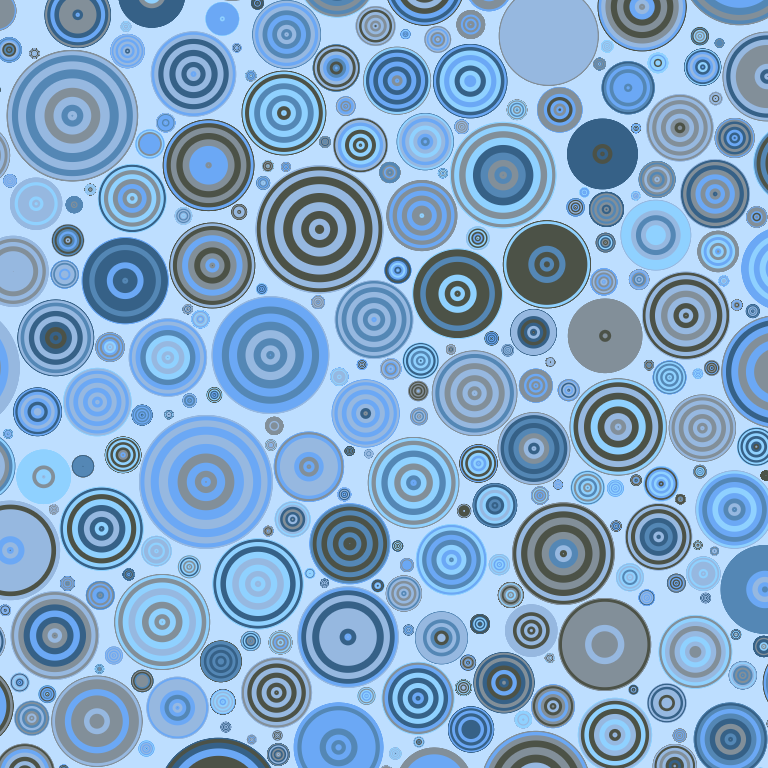
Reproduce this pattern procedurally as a Shadertoy shader.

```glsl
// Packed discs of many sizes, each built of concentric rings in blue, grey and olive.
#define CELL 0.18         // side of the packing grid, in canvas heights
#define TILT 0.43         // rotation of the packing grid, in radians
#define TRIES 14          // positions tested for each fitted disc
#define WIDE_TRIES 8      // of these, tests spread over the whole cell
#define GAP 0.008         // space between discs, in cells
#define MIN_RADIUS 0.035  // smaller discs are left out, in cells
#define RINGS 11.0        // rings per disc
#define PI 3.14159265

const vec3 BACKGROUND = vec3(0.74, 0.87, 1.00);
const vec3 SKY        = vec3(0.56, 0.82, 1.00);
const vec3 LAVENDER   = vec3(0.59, 0.72, 0.88);
const vec3 BLUE       = vec3(0.42, 0.66, 0.96);
const vec3 GREY       = vec3(0.51, 0.56, 0.60);
const vec3 STEEL      = vec3(0.33, 0.53, 0.71);
const vec3 NAVY       = vec3(0.21, 0.38, 0.53);
const vec3 OLIVE      = vec3(0.30, 0.32, 0.28);

const int SQUARE = 0, DIAMOND = 1, TRIANGLE = 2;

vec2 hash2(vec2 p) {
    vec3 h = fract((p * 8.0 + 57.0).xyx * vec3(0.1031, 0.1030, 0.0973));
    h += dot(h, h.yzx + 33.33);
    return fract((h.xx + h.yz) * h.zy);
}

// Distance from offset d to the border of a cell; a triangle is one quarter of a diamond.
float borderRoom(vec2 d, int shape, vec2 side) {
    vec2 e = abs(d);
    if (shape == SQUARE) return 0.5 - max(e.x, e.y);
    float room = (0.5 - e.x - e.y) * 0.7071;
    return shape == DIAMOND ? room : min(room, min(d.x * side.x, d.y * side.y));
}

// A disc is (centre, radius). Finds a roomy place in a cell, first widely, then nearby.
vec3 fitDisc(vec2 centre, int shape, vec2 side, float cap, vec3 o1, vec3 o2, vec3 o3, vec3 o4) {
    vec2 seed = hash2(centre + side * 3.0);
    vec3 best = vec3(centre, 0.0);
    for (int i = 0; i < TRIES; i++) {
        vec2 d = 0.8 * (fract(seed + float(i) * vec2(0.7549, 0.5698)) - 0.5);
        if (i >= WIDE_TRIES) d = best.xy - centre + 0.22 * d;
        else if (shape != SQUARE) {
            d = 0.5 * vec2(d.x + d.y, d.x - d.y);
            if (shape == TRIANGLE) d = abs(d) * side;
        }
        vec2 p = centre + d;
        float room = min(min(distance(p, o1.xy) - o1.z, distance(p, o2.xy) - o2.z),
                         min(distance(p, o3.xy) - o3.z, distance(p, o4.xy) - o4.z));
        room = min(room, borderRoom(d, shape, side));
        if (room > best.z) best = vec3(p, room);
    }
    best.z = min(best.z - GAP, cap);
    if (best.z < MIN_RADIUS) best.z = 0.0;
    return best;
}

// Layer 1: free discs in square cells.
vec3 baseDisc(vec2 centre) {
    float h = hash2(centre + 71.0).x;
    float radius = 0.25 + 0.25 * h * h;
    return vec3(centre + (1.0 - 2.0 * radius) * (hash2(centre) - 0.5), radius - GAP * 0.5);
}

// Layer 2: discs fitted into square cells around the corners of layer 1.
vec3 cornerDisc(vec2 centre) {
    vec2 h = vec2(0.5, -0.5);
    float cap = mix(0.22, 0.6, hash2(centre + 31.0).x);
    return fitDisc(centre, SQUARE, vec2(0.0), cap, baseDisc(centre + h.xx), baseDisc(centre + h.xy),
                   baseDisc(centre + h.yx), baseDisc(centre + h.yy));
}

bool covers(vec3 disc, vec2 p) {
    return distance(p, disc.xy) < disc.z;
}

// Weighted choice from the palette.
vec3 swatch(float h) {
    return h < 0.15 ? SKY : h < 0.35 ? LAVENDER : h < 0.53 ? BLUE :
           h < 0.69 ? GREY : h < 0.80 ? STEEL : h < 0.89 ? NAVY : OLIVE;
}

// Each disc owns four colours; odd and even rings use separate pairs.
vec3 ringColour(vec2 id, float ring) {
    if (ring >= RINGS) return BACKGROUND;
    float pick = floor(2.0 * hash2(id + vec2(211.0, ring * 17.0)).x);
    float slot = 2.0 * pick + mod(ring, 2.0);
    return swatch(hash2(id + vec2(slot * 31.0 + 7.0, 113.0)).y);
}

void mainImage(out vec4 fragColor, in vec2 fragCoord) {
    float pixel = 1.0 / (min(iResolution.x, iResolution.y) * CELL);
    float c = cos(TILT), s = sin(TILT);
    vec2 q = mat2(c, s, -s, c) * fragCoord * pixel + 20.0;

    // Try the layers from large to small until a disc covers this point.
    vec2 baseCell = floor(q) + 0.5, cornerCell = floor(q + 0.5), id = baseCell;
    vec3 base = baseDisc(baseCell), disc = base;
    if (!covers(disc, q)) {
        vec3 corner = cornerDisc(cornerCell);
        disc = corner;
        id = cornerCell;
        if (!covers(disc, q)) {
            // Layer 3: diamond cells between the others.
            vec2 m = vec2(baseCell.x, cornerCell.y), n = vec2(cornerCell.x, baseCell.y);
            if (distance(q, n) < distance(q, m)) m = n;
            vec3 between = fitDisc(m, DIAMOND, vec2(0.0), 0.5, base, baseDisc(2.0 * m - baseCell),
                                   corner, cornerDisc(2.0 * m - cornerCell));
            disc = between;
            id = m;
            if (!covers(disc, q)) {
                // Layer 4: small fillers in quarters of a diamond.
                vec2 side = mix(vec2(-1.0), vec2(1.0), step(m, q));
                disc = fitDisc(m, TRIANGLE, side, 0.14, base, corner, between, between);
                id = m + side * vec2(0.25, 0.125);
            }
        }
    }

    // Rings grow thinner towards the centre and the rim.
    vec3 colour = BACKGROUND;
    if (covers(disc, q)) {
        float t = distance(q, disc.xy) / disc.z;
        float u = RINGS * acos(1.0 - 2.0 * t) / PI;
        float slope = RINGS / (PI * sqrt(max(t * (1.0 - t), 1e-3)));
        float blur = min(slope * pixel / disc.z, 1.0);
        float ring = floor(u);
        float blend = clamp((u - ring - 1.0) / blur + 1.0, 0.0, 1.0);
        colour = mix(ringColour(id, ring), ringColour(id, ring + 1.0), blend);
    }
    fragColor = vec4(colour, 1.0);
}
```
